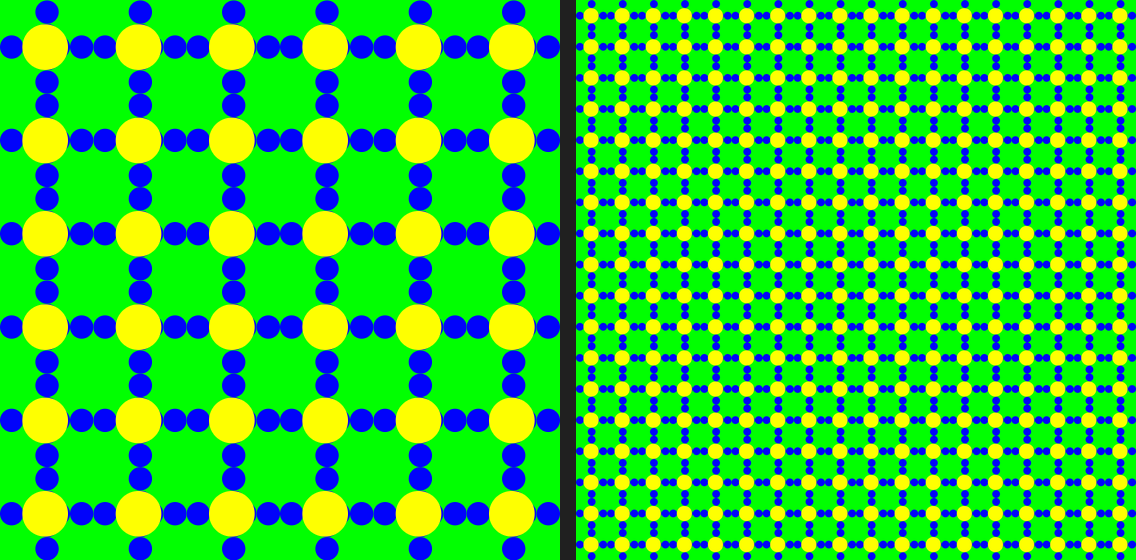
Left: one tile. Right: repeated 3 by 3.
Reproduce this pattern procedurally as a WebGL 1 fragment shader.

```glsl
precision highp float;
// A square lattice of bead chains on a flat ground, with a large disc on each crossing.
// Each chain is one bead repeated by fract; the discs sit slightly off the crossings,
// so thin slivers of the beads beneath show along their edges.

#define REPEATS 6.0
#define BEADS 4.0                          // beads per cell along each chain
#define BEAD_RADIUS 0.125                  // lengths are in cells
#define DISC_RADIUS 0.2445
#define CROSSING vec2(0.504, 0.496)        // where the two chains meet
#define DISC_CENTER vec2(0.484, 0.495)
#define COLUMN_SHIFT 0.0045                // downward slide of the vertical chain
#define GROUND_COLOR vec3(0.005, 1.0, 0.005)
#define BEAD_COLOR vec3(0.005, 0.01, 0.98)
#define DISC_COLOR vec3(0.995, 1.0, 0.005)

uniform vec2 u_resolution;

// Signed distance to a row of evenly spaced beads.
float beadChain(float along, float across) {
  float offset = (fract(along * BEADS) - 0.5) / BEADS;
  return length(vec2(offset, across)) - BEAD_RADIUS;
}

// Antialiased coverage of a signed distance, over one pixel.
float coverage(float dist, float pixel) {
  return clamp(0.5 - dist / pixel, 0.0, 1.0);
}

void main() {
  vec2 cell = fract(gl_FragCoord.xy / u_resolution * REPEATS);
  float pixel = REPEATS / min(u_resolution.x, u_resolution.y);

  // Horizontal and vertical chains
  vec2 fromCrossing = cell - CROSSING;
  float row = beadChain(cell.x, fromCrossing.y);
  float column = beadChain(cell.y + COLUMN_SHIFT, fromCrossing.x);
  float beads = min(row, column);

  // Disc over the crossing
  float disc = length(cell - DISC_CENTER) - DISC_RADIUS;

  vec3 color = mix(GROUND_COLOR, BEAD_COLOR, coverage(beads, pixel));
  color = mix(color, DISC_COLOR, coverage(disc, pixel));
  gl_FragColor = vec4(color, 1.0);
}
```
